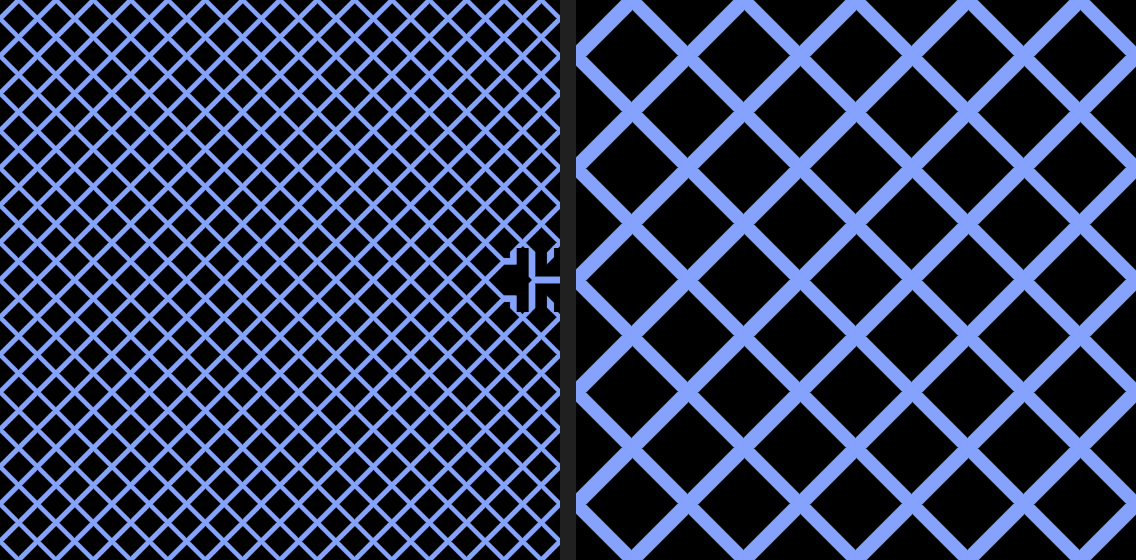
Left, the full canvas; right, a detail of the centre.
Give the GLSL for this pattern, as a WebGL 2 fragment shader.

```glsl
#version 300 es
precision highp float;
// Periwinkle diagonal lattice on black, 15 by 15 repeats, with one squared-off break at the right edge.

uniform vec2 u_resolution;
out vec4 fragColor;

// Signed distance to a line of the lattice; lines lie at half-integer v.
float diagonalBand(float v, float halfWidth) {
    return (abs(fract(v) - 0.5) - halfWidth) * 0.7071;
}

// Signed distance to an upright box given by its two corners.
float box(vec2 p, vec2 low, vec2 high) {
    vec2 d = max(low - p, p - high);
    return max(d.x, d.y);
}

// Broken cells: q.x runs inward from the right edge, q.y away from the middle.
float brokenCells(vec2 q) {
    float sum = q.x + q.y;
    float diff = q.x - q.y;

    // Outer bracket: short tab and upright
    float tab = box(q, vec2(1.17, 0.41), vec2(1.6, 0.59));
    float bracket = box(q, vec2(1.16, 0.42), vec2(1.34, 1.0));
    bracket = max(bracket, (sum - 2.09) * 0.7071);

    // Tall upright with a notch, and the bar running to the edge
    float upright = box(q, vec2(0.66, -0.2), vec2(0.84, 1.0));
    upright = max(upright, max(diff - 0.75, -diff - 0.09) * 0.7071);
    float bar = box(q, vec2(-0.2, -0.2), vec2(0.75, 0.093));

    // Slanted chip beside the edge
    float chip = box(q, vec2(0.16, 0.3), vec2(0.35, 1.0));
    chip = max(chip, max(0.77 - sum, sum - 1.09) * 0.7071);

    return min(min(min(tab, bracket), min(upright, bar)), chip);
}

void main() {
    vec2 p = gl_FragCoord.xy / u_resolution * 15.0;
    float pixel = 15.0 / min(u_resolution.x, u_resolution.y);

    // Rising lines are slightly heavier than falling ones
    float dist = min(diagonalBand(p.x - p.y, 0.095), diagonalBand(p.x + p.y, 0.086));

    // Swap in the broken cells
    vec2 q = vec2(15.0 - p.x, abs(p.y - 7.5));
    if (q.x < 1.5 && q.y < 0.85) dist = brokenCells(q);

    float coverage = 1.0 - smoothstep(-0.7 * pixel, 0.7 * pixel, dist);
    vec3 periwinkle = vec3(0.52, 0.64, 0.99);
    fragColor = vec4(periwinkle * coverage, 1.0);
}
```
